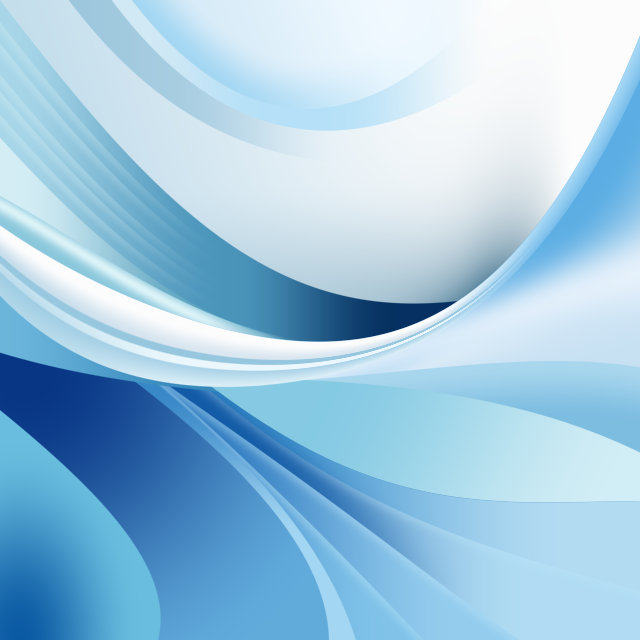
A WebGL 1 fragment shader for this background:

```glsl
precision highp float;
uniform vec2 u_resolution;

// Quartic through five heights at x = 0, 1/4, 1/2, 3/4, 1
float curve(float x, float a, float b, float c, float d, float e) {
  float t = x * 4.;
  float d2 = c - 2. * b + a;
  float d3 = d - 3. * c + 3. * b - a;
  float d4 = e - 4. * d + 6. * c - 4. * b + a;
  return a + t * (b - a + (t - 1.) / 2. * (d2 + (t - 2.) / 3. * (d3 + (t - 3.) / 4. * d4)));
}

// Approximate distance to the curve, positive below it
float below(vec2 p, float a, float b, float c, float d, float e) {
  float h = curve(p.x, a, b, c, d, e);
  float slope = (curve(p.x + .002, a, b, c, d, e) - h) / .002;
  return (h - p.y) * inversesqrt(1. + slope * slope);
}

// Smooth step that may also run downward
float ramp(float a, float b, float x) {
  float t = clamp((x - a) / (b - a), 0., 1.);
  return t * t * (3. - 2. * t);
}

float cover(float d) {
  float w = .8 / min(u_resolution.x, u_resolution.y);
  return ramp(-w, w, d);
}

float glow(float d, float width) {
  return exp(-d * d / (width * width));
}

vec3 upperVeils(vec2 p, float rim) {
  // Pale sheet with a shadow in its lower fold
  vec3 col = mix(vec3(.75, .86, .92), vec3(.99), ramp(.2, 1.15, p.x + .35 * p.y));
  float fold = ramp(.3, .68, p.x) * ramp(.9, .74, p.x);
  col = mix(col, vec3(.22, .42, .53), .85 * fold * exp(-max(rim, 0.) / .06));
  col = mix(col, vec3(.62, .75, .82), .5 * ramp(.72, .53, p.y) * ramp(.85, .55, p.x));

  // Nested bowls
  float outer = -below(p, 1.17, .853, .749, .753, .79);
  float middle = -below(p, 1.326, .913, .796, .876, 1.13);
  float inner = -below(p, 1.39, .948, .831, .98, 1.39);
  vec3 tint = mix(vec3(.58, .76, .85), vec3(.72, .84, .91), p.x * 2.);
  col = mix(col, tint, cover(outer) * ramp(.54, .27, p.x));
  tint = mix(vec3(.82, .91, .96), vec3(.71, .88, .97), ramp(.22, .42, p.x));
  col = mix(col, tint, cover(middle) * ramp(.78, .5, p.x));
  tint = mix(vec3(.64, .84, .95), vec3(.84, .92, .97), ramp(0., .08, inner));
  tint = mix(tint, vec3(.95, .98, 1.), ramp(.3, .7, p.x + .4 * (p.y - .9)));
  col = mix(col, tint, cover(inner) * ramp(.8, .6, p.x));

  // Teal hollow, darkest at its right end
  float hollow = below(p, 1., .708, .548, .534, .57);
  float sheet = below(p, .785, .557, .46, .479, .505);
  tint = mix(vec3(.66, .84, .91), vec3(.29, .58, .73), ramp(0., .36, p.x));
  tint = mix(tint, vec3(.02, .19, .38), ramp(.36, .62, p.x));
  col = mix(col, tint, cover(hollow));

  // Fine streaks between its borders
  float across = hollow / max(hollow - sheet, .001);
  for (int i = 0; i < 5; i++) {
    float n = float(i);
    float d = across - .14 - .17 * n - .03 * sin(n * 4.);
    float streak = ramp(0., .012, d) * ramp(.13, .02, d);
    col = mix(col, vec3(.82, .93, .96), .32 * streak * ramp(.36, .08, p.x));
  }

  // Pale sheets at the left
  tint = mix(vec3(.83, .93, .96), vec3(.36, .64, .75), ramp(.02, .33, p.x));
  col = mix(col, tint, cover(sheet) * ramp(.5, .38, p.x));
  float strip = below(p, .694, .547, .464, .48, .5);
  tint = mix(vec3(.54, .78, .86), vec3(.86, .95, .97), glow(strip - .012, .012));
  return mix(col, tint, cover(strip) * ramp(.48, .3, p.x));
}

// One ray: deep at its root, pale at its tip, lit along its edge
vec3 addRay(vec3 col, float d, vec3 root, vec3 tip, float along) {
  vec3 tint = mix(root, tip, along);
  return mix(col, mix(tint, vec3(.72, .89, .97), .4 * glow(d, .011)), cover(d));
}

vec3 fan(vec2 p) {
  // Rays opening toward the lower right
  vec3 col = mix(vec3(.2, .54, .79), vec3(.7, .86, .95), ramp(.32, .9, p.x));
  float ray = below(p, .75, .46, .267, .151, .076);
  col = addRay(col, ray, vec3(.1, .4, .69), vec3(.69, .86, .95), ramp(.3, .83, p.x));
  ray = below(p, .61, .407, .229, .043, -.1);
  col = mix(col, vec3(.05, .32, .62), .6 * glow(ray, .035) * ramp(.75, .4, p.x));
  col = addRay(col, ray, vec3(.16, .46, .74), vec3(.58, .8, .93), ramp(.27, .72, p.x));
  ray = below(p, .62, .404, .167, -.094, -.354);
  col = addRay(col, ray, vec3(.2, .5, .77), vec3(.5, .76, .91), ramp(.27, .6, p.x));

  // Bright stripe and the deep blue body beside it
  float stripe = below(p.yx, .556, .404, .117, -.26, -.65);
  float body = below(p.yx, .514, .385, .078, -.312, -.703);
  col = mix(col, mix(vec3(.64, .84, .95), vec3(.22, .53, .78), ramp(.15, .4, p.y)), cover(stripe));
  float depth = ramp(.02, .56, distance(p, vec2(.04, .42)));
  col = mix(col, mix(vec3(.03, .21, .52), vec3(.38, .67, .86), depth), cover(body));

  // Cyan disc in the corner
  float disc = below(p.yx, .247, .124, -.182, -.52, -.91);
  float core = length((p - vec2(.03, 0.)) * vec2(1.3, .8));
  return mix(col, mix(vec3(.04, .35, .64), vec3(.41, .74, .87), ramp(0., .25, core)), cover(disc));
}

vec3 lowerField(vec2 p, float hem) {
  // Blue glow under the ribbon and a white beam
  float spread = .04 + .11 * ramp(.65, 1., p.x);
  vec3 col = mix(vec3(.36, .68, .89), vec3(.78, .88, .95), ramp(.15, 1., hem / spread));
  float beam = below(p, .35, .37, .415, .49, .575);
  col = mix(col, vec3(.93, .96, .99), .85 * glow(beam, .02 + .035 * p.x));
  float band = below(p, .36, .39, .408, .431, .426);
  col = mix(col, mix(vec3(.66, .84, .93), vec3(.49, .74, .88), ramp(0., .09, band)), cover(band));

  // Long leaf
  float leafTop = below(p, .4, .41, .405, .375, .293);
  float leafBase = below(p, .67, .46, .289, .219, .216);
  vec3 leaf = mix(vec3(.52, .79, .89), vec3(.82, .93, .96), ramp(.45, 1., p.x + .5 * (.3 - p.y)));
  col = mix(col, leaf, cover(leafTop));
  vec3 gap = mix(vec3(.42, .71, .86), vec3(.22, .54, .74), ramp(0., .3, p.x));
  col = mix(col, gap, cover(leafBase));
  float crest = below(p, .449, .398, .375, .36, .35);
  return mix(col, fan(p), cover(min(leafBase, crest)));
}

void main() {
  vec2 p = gl_FragCoord.xy / u_resolution;
  float rim = below(p, .648, .517, .466, .555, .944);
  float hem = below(p, .538, .404, .411, .525, .876);
  vec3 col = mix(upperVeils(p, -rim), lowerField(p, hem), cover(rim));

  // Main ribbon with pleats
  float s = rim / max(rim - hem, .001);
  vec3 ribbon = mix(vec3(.99), vec3(.85, .9, .94), ramp(.1, .46, s));
  ribbon = mix(ribbon, vec3(.59, .78, .87), ramp(.45, .48, s));
  ribbon = mix(ribbon, vec3(.92, .97, .99), ramp(.56, .59, s));
  ribbon = mix(ribbon, mix(vec3(.64, .81, .9), vec3(.87, .94, .97), s * 3. - 2.), ramp(.68, .71, s));
  ribbon = mix(ribbon, vec3(.6, .79, .88), .65 * ramp(.3, 0., p.x) * ramp(.1, .8, s));
  ribbon = mix(ribbon, mix(vec3(.66, .85, .96), vec3(.47, .74, .92), s), ramp(.66, .86, p.x));
  gl_FragColor = vec4(mix(col, ribbon, cover(min(rim, -hem))), 1.);
}
```
